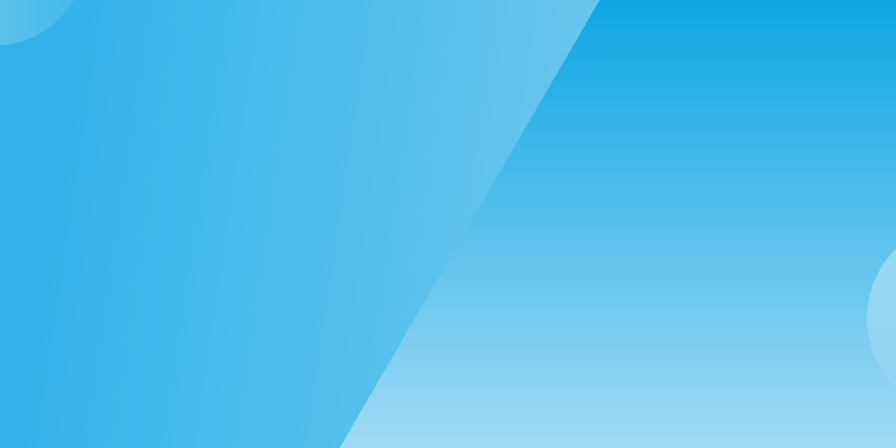
This background is drawn by a Shadertoy shader. Its source:

```glsl
// Sky-blue gradient backdrop with a slanted panel and two translucent discs.

#define SKY_TOP      vec3(0.050, 0.650, 0.890)
#define SKY_BOTTOM   vec3(0.630, 0.855, 0.957)
#define PANEL_LEFT   vec3(0.200, 0.700, 0.910)
#define PANEL_RIGHT  vec3(0.400, 0.775, 0.935)
#define PANEL_AXIS   vec2(0.847, -0.127)    // direction and rate of the panel gradient
#define EDGE_BOTTOM  vec2(0.758, 0.0)       // slanted edge, in canvas heights
#define EDGE_TOP     vec2(1.3385, 1.0)
#define DISC_LEFT    vec3(-0.010, 1.099, 0.200)  // centre, radius
#define DISC_RIGHT   vec3(2.155, 0.289, 0.220)

// Coverage of a shape from its signed distance, softened over one pixel
float coverage(float dist) {
    return clamp(0.5 - dist * iResolution.y, 0.0, 1.0);
}

// Signed distance to the slanted edge, negative on its left
float edgeDistance(vec2 p) {
    vec2 along = normalize(EDGE_TOP - EDGE_BOTTOM);
    return dot(p - EDGE_BOTTOM, vec2(along.y, -along.x));
}

float discDistance(vec2 p, vec3 disc) {
    return length(p - disc.xy) - disc.z;
}

void mainImage(out vec4 fragColor, in vec2 fragCoord) {
    vec2 p = fragCoord / iResolution.y;

    // Vertical sky gradient
    vec3 color = mix(SKY_BOTTOM, SKY_TOP, p.y);

    // Slanted panel with its own tilted gradient
    float panelBlend = clamp(dot(p, PANEL_AXIS), 0.0, 1.0);
    vec3 panel = mix(PANEL_LEFT, PANEL_RIGHT, panelBlend);
    color = mix(color, panel, coverage(edgeDistance(p)));

    // Upper left disc, fading to the right
    float leftGlow = mix(0.19, 0.09, smoothstep(0.0, 0.17, p.x));
    color = mix(color, vec3(1.0), leftGlow * coverage(discDistance(p, DISC_LEFT)));

    // Right disc, fading downwards
    float rightGlow = mix(0.04, 0.36, smoothstep(0.08, 0.48, p.y));
    color = mix(color, vec3(1.0), rightGlow * coverage(discDistance(p, DISC_RIGHT)));

    fragColor = vec4(color, 1.0);
}
```
